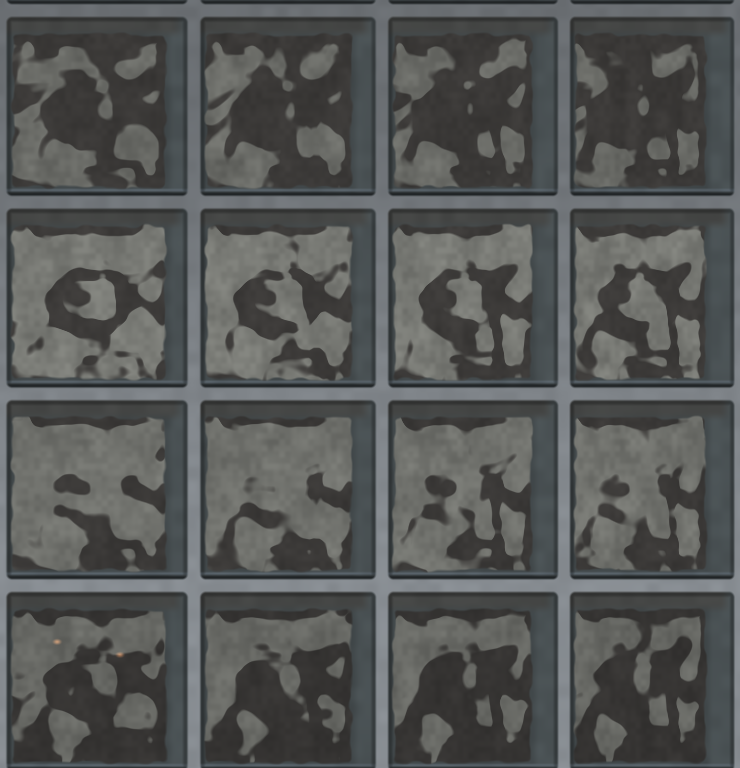
This pattern is drawn by a Shadertoy shader. Its source:

```glsl
// Wall of rippled glass blocks in pale grout, four by four, seen slightly from the side.

const vec3 GROUT = vec3(0.51, 0.53, 0.55);
const vec3 RIM_SIDE = vec3(0.29, 0.32, 0.33);
const vec3 RIM_TOP = vec3(0.27, 0.275, 0.27);
const vec3 GLASS_DARK = vec3(0.215, 0.208, 0.202);
const vec3 GLASS_LIGHT = vec3(0.46, 0.465, 0.445);

float hash(vec2 p) {
    vec3 q = fract(p.xyx * vec3(0.1031, 0.1030, 0.0973));
    q += dot(q, q.yzx + 33.33);
    return fract((q.x + q.y) * q.z);
}

float noise(vec2 p) {
    vec2 i = floor(p), f = fract(p);
    f = f * f * f * (f * (f * 6.0 - 15.0) + 10.0);
    return mix(mix(hash(i), hash(i + vec2(1, 0)), f.x),
               mix(hash(i + vec2(0, 1)), hash(i + 1.0), f.x), f.y);
}

// Signed distance to a box with rounded corners
float roundBox(vec2 p, vec2 halfSize, float radius) {
    vec2 d = abs(p) - halfSize + radius;
    return length(max(d, 0.0)) + min(max(d.x, d.y), 0.0) - radius;
}

float fill(float d, float blur) { return smoothstep(blur, -blur, d); }

// Ripple height: bent lumps on two scales
float ripple(vec2 p, vec2 seed) {
    vec2 bend = vec2(noise(p * 4.0 + seed + 3.0), noise(p * 4.0 + seed + 19.0)) - 0.5;
    p += 0.16 * bend;
    return 0.65 * noise(p * vec2(5.0, 6.0) + seed)
         + 0.35 * noise(p * vec2(11.0, 12.0) + seed + 41.0) - 0.5;
}

// Tendency of the glass to reflect dark; q runs from 0 to 1, downwards in y
float darkness(vec2 q, vec2 cell) {
    int row = int(cell.y);
    float side = cell.x / 3.0;
    float d = 0.75 * ripple(q + vec2(0.03, 0.01) * cell, vec2(7.0))
            + 0.35 * ripple(q, cell * 17.0 + 60.0);
    d += vec4(0.13, -0.08, -0.15, 0.0)[row];
    d += 0.05 * (side - 0.4);

    // Top row turns bright towards its foot, the bottom row darkens there
    float foot = smoothstep(0.5, 0.85, q.y);
    d += foot * vec4(-0.21, -0.06, 0.04, 0.05)[row];

    // Central oval swell
    vec2 c = (q - vec2(0.5, 0.49)) * vec2(1.0, 1.4);
    c += 0.10 * (vec2(noise(q * 6.0), noise(q * 6.0 + 31.0)) - 0.5);
    float ring = smoothstep(0.075, 0.02, abs(length(c) - 0.24));
    d += ring * (1.0 - 0.6 * side) * vec4(0.02, 0.24, 0.0, 0.10)[row];
    d -= smoothstep(0.22, 0.12, length(c)) * vec4(-0.05, 0.1, 0.02, 0.0)[row];

    // Slanting flaw, plainer when seen from the side
    float flawX = 0.84 - 0.13 * q.y + 0.03 * sin(9.0 * q.y);
    float flaw = smoothstep(0.055, 0.015, abs(q.x - flawX))
               * smoothstep(0.3, 0.45, q.y) * smoothstep(1.0, 0.85, q.y);
    d += 0.24 * flaw * min(1.5 * side, 1.0);

    // Shadowed upper and right borders
    float border = min(q.y, 1.0 - q.x);
    return d + 0.28 * smoothstep(0.09, 0.01, border);
}

vec3 glass(vec2 q, vec2 cell, float blur) {
    int row = int(cell.y);
    float dark = smoothstep(-0.045, 0.045, darkness(q, cell));
    float mottle = noise(q * vec2(9.0, 7.0) + cell * 11.0) * 0.6 + noise(q * 25.0 + cell) * 0.4;
    vec3 light = GLASS_LIGHT * vec4(0.92, 1.04, 0.98, 0.90)[row] * (0.84 + 0.28 * mottle);
    vec3 shade = GLASS_DARK * vec4(1.06, 1.08, 1.05, 0.96)[row] * (0.88 + 0.26 * mottle);
    vec3 col = mix(light, shade, dark);

    // Warm lamp glints in the lowest row
    for (float i = 0.0; i < 2.0; i++) {
        vec2 at = vec2(0.25 + 0.4 * i, 0.2) + 0.12 * vec2(hash(cell + i), hash(cell + i + 9.0));
        float glint = fill(length((q - at) * vec2(1.0, 1.5)) - 0.018, blur + 0.012);
        col += 0.6 * glint * vec3(0.7, 0.4, 0.2) * step(2.5, cell.y) * step(cell.x, 0.5);
    }
    return col;
}

// Moulded frame of one block, shaded by direction
vec3 rim(vec2 f, float right, float blur) {
    vec3 col = mix(RIM_SIDE * 0.88, RIM_SIDE, smoothstep(right, right + 0.05, f.x));
    col = mix(col, RIM_TOP, smoothstep(0.15, 0.09, f.y) * smoothstep(0.96, 0.88, f.x));
    col = mix(col, vec3(0.35, 0.39, 0.42), fill(abs(f.y - 0.938) - 0.007, blur));
    return mix(col, vec3(0.17, 0.19, 0.20), fill(abs(f.y - 0.960) - 0.008, blur));
}

void mainImage(out vec4 fragColor, in vec2 fragCoord) {
    vec2 p = fragCoord / iResolution.y;
    float down = 1.0 - p.y;

    // Columns narrow gently to the right
    float u = (0.2565 - sqrt(0.2565 * 0.2565 - 0.0156 * p.x)) / 0.0078;
    vec2 grid = vec2(u, (down - 0.0137) / 0.2496);
    vec2 f = fract(grid);
    vec2 cell = clamp(floor(grid), 0.0, 3.0);
    float blur = max(5.0 / iResolution.y, 0.008);

    // Grout, dimmer near the top
    vec3 col = GROUT * mix(0.82, 1.04, smoothstep(0.0, 0.8, down));
    col *= 0.96 + 0.08 * noise(p * 60.0);

    // Block body with a darker outline
    float block = roundBox(f - 0.5, vec2(0.467), 0.03);
    float right = mix(0.85, 0.80, cell.x / 3.0);
    vec3 body = rim(f, right, blur) * (0.95 + 0.1 * noise(grid * 14.0));
    body *= 1.0 - 0.28 * smoothstep(0.022, 0.0, abs(block + 0.012));
    col = mix(col, body, fill(block, blur));

    // Rippled pane with a wavy edge
    vec2 low = vec2(0.065, 0.125), high = vec2(right, 0.92);
    float wave = 0.022 * (noise(f * 16.0 + cell * 5.0) - 0.5);
    float pane = roundBox(f - 0.5 * (low + high), 0.5 * (high - low), 0.02) + wave;
    col = mix(col, glass((f - low) / (high - low), cell, blur), fill(pane, blur));
    fragColor = vec4(col, 1.0);
}
```
